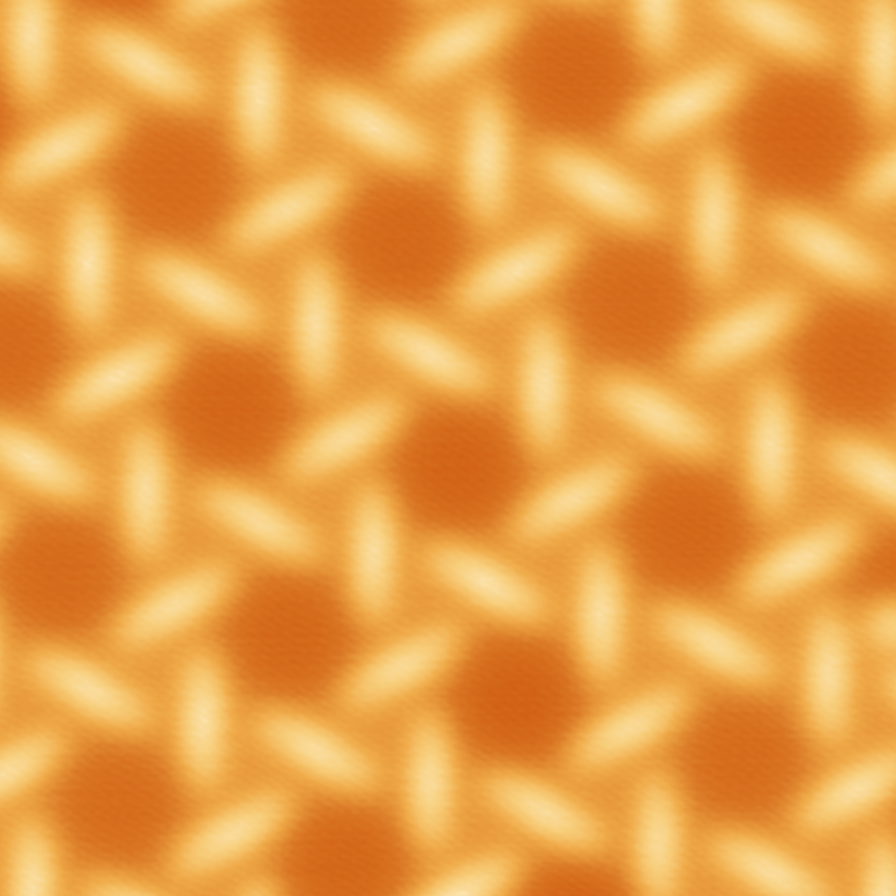
A WebGL 2 fragment shader for this pattern:

```glsl
#version 300 es
precision highp float;
// Soft amber relief of a hexagonal lattice: dark round hollows ringed by pale
// rods that form a pinwheel kagome net. Holes and rods are summed as a height
// field, roughened with gradient noise, then coloured by a ramp.

uniform vec2 u_resolution;
out vec4 fragColor;

const mat2 LATTICE = mat2(0.2539, -0.0684, 0.0638, -0.2552);
const vec2 ORIGIN = vec2(0.5117, 0.4766);
const float ROD_ANGLE = 0.55;
const float ROD_TURN = 1.0472;

float hash(vec2 p) {
    vec3 q = fract(p.xyx * vec3(0.1031, 0.1030, 0.0973));
    q += dot(q, q.yzx + 33.33);
    return fract((q.x + q.y) * q.z);
}

vec2 gradientAt(vec2 cell) {
    float angle = 6.2832 * hash(cell);
    return vec2(cos(angle), sin(angle));
}

// Gradient noise, roughly -0.7 to 0.7
float gradientNoise(vec2 p) {
    vec2 i = floor(p), f = fract(p);
    vec2 w = f * f * f * (f * (f * 6.0 - 15.0) + 10.0);
    vec2 e = vec2(1.0, 0.0);
    float low = mix(dot(gradientAt(i), f),
                    dot(gradientAt(i + e.xy), f - e.xy), w.x);
    float high = mix(dot(gradientAt(i + e.yx), f - e.yx),
                     dot(gradientAt(i + e.xx), f - e.xx), w.x);
    return mix(low, high, w.y);
}

// Hollow with a rounded floor
float hole(vec2 p, float radius) {
    return exp(-pow(length(p) / radius, 3.0));
}

// Slim rod with a brighter, slightly twisted bulge at its middle
float rod(vec2 p, float angle) {
    float c = cos(angle), s = sin(angle);
    vec2 q = vec2(c * p.x + s * p.y, c * p.y - s * p.x);
    float along = q.x / 0.077;
    float across = q.y / 0.027;
    float body = exp(-along * along * along * along - across * across);
    vec2 b = vec2(q.x, q.y + 0.22 * q.x) / vec2(0.040, 0.028);
    return 2.5 * body + 1.35 * exp(-dot(b, b));
}

// Height of the net, in steps of the colour ramp
float netHeight(vec2 uv) {
    vec2 nearest = floor(inverse(LATTICE) * (uv - ORIGIN) + 0.5);
    float height = 2.15;
    for (int y = -1; y <= 1; y++) {
        for (int x = -1; x <= 1; x++) {
            vec2 cell = nearest + vec2(x, y);
            vec2 p = uv - ORIGIN - LATTICE * cell;
            float variation = hash(cell + 17.0);
            height -= mix(1.55, 2.05, variation) * hole(p, 0.082);
            // Three rods sit halfway to the neighbouring hollows
            for (int k = 0; k < 3; k++) {
                vec2 site = k == 0 ? vec2(0.5, 0.0)
                          : k == 1 ? vec2(0.0, 0.5) : vec2(-0.5, 0.5);
                float gain = 0.95 + 0.1 * hash(cell * 3.0 + float(k) + 41.0);
                height += gain * rod(p - LATTICE * site,
                                     ROD_ANGLE - ROD_TURN * float(k));
            }
        }
    }
    return height;
}

// Fine slanted ripple, row streaks and broad unevenness
float surfaceWear(vec2 uv) {
    float warp = gradientNoise(uv * 14.0);
    float ripple = sin(dot(uv, vec2(330.0, 560.0)) + 5.0 * warp);
    float streak = gradientNoise(vec2(uv.x * 5.0, uv.y * 190.0));
    float grain = gradientNoise(uv * vec2(120.0, 170.0));
    float broad = gradientNoise(uv * 3.5 + 8.0);
    return 0.06 * ripple + 0.14 * streak + 0.2 * grain + 0.22 * broad;
}

vec3 amberRamp(float height) {
    vec3 stops[8] = vec3[8](
        vec3(0.82, 0.38, 0.08), vec3(0.85, 0.46, 0.14),
        vec3(0.90, 0.58, 0.22), vec3(0.94, 0.67, 0.29),
        vec3(0.96, 0.75, 0.40), vec3(0.97, 0.81, 0.49),
        vec3(0.98, 0.86, 0.61), vec3(1.00, 0.97, 0.87));
    float h = clamp(height, 0.0, 6.999);
    int i = int(h);
    return mix(stops[i], stops[i + 1], fract(h));
}

void main() {
    vec2 uv = gl_FragCoord.xy / u_resolution;

    // Small sideways wobble from row to row
    float wobble = gradientNoise(vec2(uv.x * 9.0, uv.y * 130.0));
    float height = netHeight(uv + vec2(0.003 * wobble, 0.0));
    height += surfaceWear(uv);

    // One bright raised speck at the right edge
    vec2 speck = (uv - vec2(1.0, 0.302)) / vec2(0.040, 0.034);
    height += 4.2 * exp(-dot(speck, speck));

    fragColor = vec4(amberRamp(height), 1.0);
}
```
